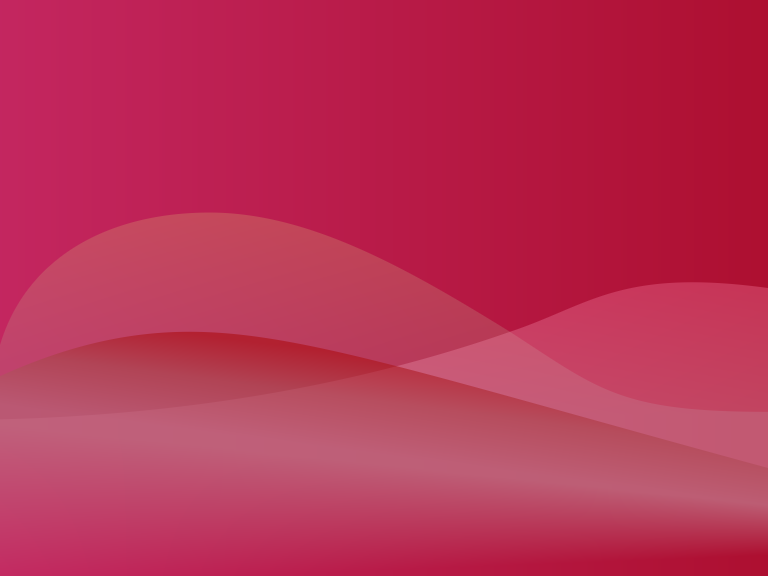
This background is drawn by a WebGL 2 fragment shader. Its source:

```glsl
#version 300 es
precision highp float;

uniform vec2 u_resolution;
out vec4 fragColor;

vec2 bezier(vec2 a, vec2 b, vec2 c, vec2 d, float t) {
    float s = 1.0 - t;
    return s * s * s * a + 3.0 * s * s * t * b + 3.0 * s * t * t * c + t * t * t * d;
}

// Height of a left-to-right Bezier curve at x, found by bisection
float curveHeight(float x, vec2 a, vec2 b, vec2 c, vec2 d) {
    float low = 0.0, high = 1.0;
    for (int i = 0; i < 18; i++) {
        float middle = 0.5 * (low + high);
        if (bezier(a, b, c, d, middle).x < x) low = middle;
        else high = middle;
    }
    return bezier(a, b, c, d, 0.5 * (low + high)).y;
}

float humpHeight(float x) {
    vec2 crest = vec2(0.273, 0.631);
    vec2 crossing = vec2(0.664, 0.424);
    if (x < crest.x)
        return curveHeight(x, vec2(0.0, 0.401), vec2(0.033, 0.549), vec2(0.137, 0.631), crest);
    if (x < crossing.x)
        return curveHeight(x, crest, vec2(0.404, 0.631), vec2(0.534, 0.531), crossing);
    return curveHeight(x, crossing, vec2(0.781, 0.323), vec2(0.807, 0.285), vec2(1.0, 0.285));
}

float risingHeight(float x) {
    vec2 crossing = vec2(0.664, 0.424);
    if (x < crossing.x)
        return curveHeight(x, vec2(0.0, 0.272), vec2(0.247, 0.28), vec2(0.469, 0.333), crossing);
    return curveHeight(x, crossing, vec2(0.768, 0.47), vec2(0.807, 0.535), vec2(1.0, 0.5));
}

float frontHeight(float x) {
    vec2 crest = vec2(0.247, 0.424);
    if (x < crest.x)
        return curveHeight(x, vec2(0.0, 0.347), vec2(0.085, 0.398), vec2(0.163, 0.424), crest);
    return curveHeight(x, crest, vec2(0.391, 0.424), vec2(0.56, 0.347), vec2(1.0, 0.1875));
}

// Antialiased coverage of the side where depth is positive
float coverage(float depth) {
    float width = length(vec2(dFdx(depth), dFdy(depth)));
    return clamp(depth / max(width, 1e-6) + 0.5, 0.0, 1.0);
}

// Position from one bound to another, clamped to 0..1
float ramp(float from, float to, float value) {
    return clamp((value - from) / (to - from), 0.0, 1.0);
}

void main() {
    vec2 uv = gl_FragCoord.xy / u_resolution;
    vec3 backdrop = mix(vec3(0.765, 0.15, 0.375), vec3(0.68, 0.06, 0.19), uv.x);
    float hump = coverage(humpHeight(uv.x) - uv.y);
    float rising = coverage(risingHeight(uv.x) - uv.y);
    float front = coverage(frontHeight(uv.x) - uv.y);
    vec3 color = backdrop;

    // Large translucent hump
    float humpFall = ramp(0.63, 0.28, uv.y);
    vec3 humpTint = mix(vec3(0.83, 0.58, 0.42), vec3(0.69, 0.54, 0.60), humpFall);
    color = mix(color, humpTint, hump * mix(0.35, 0.25, humpFall));

    // Pink wave rising to the right
    vec3 risingTint = mix(vec3(0.97, 0.48, 0.62), vec3(0.91, 0.67, 0.74), ramp(0.51, 0.28, uv.y));
    color = mix(color, risingTint, rising * 0.34);

    // Front wave, shaded along a tilted axis
    float slope = uv.y + 0.173 * uv.x;
    vec3 frontTint = mix(vec3(0.69, 0.13, 0.16), vec3(0.68, 0.30, 0.335), ramp(0.464, 0.389, slope));
    frontTint = mix(frontTint, vec3(0.72, 0.395, 0.47), ramp(0.389, 0.297, slope));
    frontTint = mix(frontTint, backdrop, 0.2);
    frontTint = mix(frontTint, vec3(0.95, 0.65, 0.75), 0.11 * rising);

    // Fade into the backdrop at the foot
    float fadeStart = mix(0.262, 0.123, uv.x);
    float fadeEnd = mix(-0.016, 0.036, uv.x);
    frontTint = mix(frontTint, backdrop, ramp(fadeStart, fadeEnd, uv.y));
    color = mix(color, frontTint, front);

    fragColor = vec4(color, 1.0);
}
```
